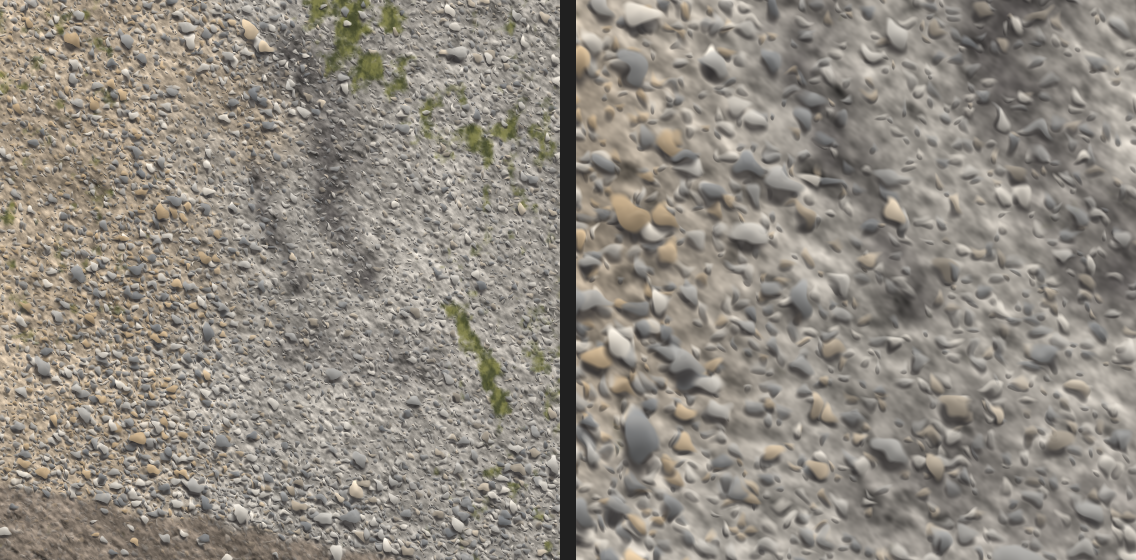
Left: the whole. Right: its middle third, enlarged.
Reproduce this texture procedurally as a Shadertoy shader.

```glsl
const vec3 GREY_SOIL = vec3(0.63, 0.61, 0.58), TAN_SOIL = vec3(0.70, 0.63, 0.54);
const vec3 BANK_SOIL = vec3(0.50, 0.455, 0.41), SHADE = vec3(0.19, 0.18, 0.18);
const vec3 PALE_STONE = vec3(0.92, 0.89, 0.84), SLATE_STONE = vec3(0.48, 0.49, 0.50);
const vec3 OCHRE_STONE = vec3(0.80, 0.66, 0.47);
const vec3 DARK_GRASS = vec3(0.25, 0.27, 0.15), LIGHT_GRASS = vec3(0.49, 0.49, 0.27);
const vec2 LIGHT_DIR = vec2(0.25, 0.97);

float hash(vec2 p) {
    vec3 q = fract(p.xyx * 0.1031);
    q += dot(q, q.yzx + 33.33);
    return fract((q.x + q.y) * q.z);
}
vec2 hash2(vec2 p) { return vec2(hash(p + 17.3), hash(p + 71.9)); }
mat2 rotation(float a) { return mat2(cos(a), sin(a), -sin(a), cos(a)); }

float noise(vec2 p) {
    vec2 i = floor(p), f = fract(p), e = vec2(0.0, 1.0);
    f = f * f * (3.0 - 2.0 * f);
    return mix(mix(hash(i), hash(i + e.yx), f.x), mix(hash(i + e), hash(i + e.yy), f.x), f.y);
}
float fbm(vec2 p) {
    float sum = 0.0, amp = 0.57;
    for (int i = 0; i < 3; i++, amp *= 0.5) {
        sum += amp * noise(p);
        p = rotation(0.25) * p * 2.03 + 9.7;
    }
    return sum;
}

// Soft capsule: 1 on the segment a-b, 0 beyond the radius
float streak(vec2 p, vec2 a, vec2 b, float radius) {
    vec2 ab = b - a;
    float t = clamp(dot(p - a, ab) / dot(ab, ab), 0.0, 1.0);
    return smoothstep(0.0, 1.0, 1.0 - length(p - a - ab * t) / radius);
}

// 1 inside the smooth bank along the lower left edge
float bankMask(vec2 p) {
    float edge = 0.115 - 0.18 * p.x + 0.008 * sin(p.x * 21.0) + 0.03 * noise(p * 22.0);
    return 1.0 - smoothstep(-0.012, 0.012, p.y - edge);
}

// How much rubble collects at a place
float rubble(vec2 p) {
    float r = 0.9 * streak(p, vec2(0.27, 0.46), vec2(0.23, 0.16), 0.27);
    r += 0.8 * streak(p, vec2(0.05, 0.17), vec2(0.66, 0.07), 0.13);
    r += 0.7 * streak(p, vec2(0.82, 0.03), vec2(0.97, 0.12), 0.16);
    r += 0.6 * streak(p, vec2(0.38, 0.97), vec2(0.47, 0.84), 0.13);
    r += 0.4 * streak(p, vec2(0.08, 0.98), vec2(0.27, 0.70), 0.16);
    return min(r, 1.0) * (1.0 - 0.9 * bankMask(p));
}

// Jittered grid of lit, lumpy stones with cast shadows
vec3 scatterStones(vec3 col, vec2 p, float cells, float loose, float piled, float strength) {
    vec2 g = p * cells;
    for (int k = 0; k < 9; k++) {
        vec2 id = floor(g) + vec2(k % 3 - 1, k / 3 - 1), key = id + cells * 3.7;
        vec2 centre = id + 0.1 + 0.8 * hash2(key), rnd = hash2(key + 31.7);
        if (hash(key + 5.1) > loose + piled * rubble(centre / cells)) continue;
        float size = mix(0.24, 0.5, rnd.x * rnd.x);
        float blur = min(0.8, 0.0017 * cells / size);
        vec2 d = (g - centre) / size;
        mat2 turn = rotation(rnd.y * 1.6 - 0.2);
        vec2 q = turn * d / vec2(1.25, 0.75);
        vec2 s = turn * (d + LIGHT_DIR * 0.75) / vec2(1.3, 0.8);
        float lump = 1.0 + 0.16 * sin(3.0 * atan(q.y, q.x + 0.0001) + rnd.x * 40.0);
        float shadow = 1.0 - smoothstep(0.5, 1.3, length(s));
        float body = 1.0 - smoothstep(1.0 - blur, 1.0 + blur, length(q) * lump);
        float warmth = step(0.78, hash(key + 13.4)) * (1.0 - 0.6 * smoothstep(0.3, 0.6, p.x));
        vec3 tint = mix(SLATE_STONE, PALE_STONE, hash(key + 8.8));
        tint = mix(tint, OCHRE_STONE, 0.7 * warmth) * (0.95 + 0.28 * dot(d, LIGHT_DIR));
        col = mix(col, SHADE, 0.85 * shadow * strength);
        col = mix(col, tint, body * strength);
    }
    return col;
}

// Broad soil colours, wheel ruts and the bank
vec3 soil(vec2 p, float drift) {
    float patches = fbm(p * 6.0);
    float warm = 1.0 - smoothstep(0.2, 0.5, p.x + 0.25 * (patches - 0.5));
    warm = max(warm, 0.9 * streak(p, vec2(0.28, 1.0), vec2(0.46, 0.77), 0.13));
    vec3 col = mix(GREY_SOIL, TAN_SOIL, 0.85 * warm) * (0.72 + 0.28 * patches + 0.28 * drift);
    vec2 w = p + vec2(0.014 * sin(p.y * 23.0), 0.0) + 0.04 * (fbm(p * 30.0) - 0.5);
    float rut = streak(w, vec2(0.54, 0.90), vec2(0.60, 0.68), 0.085);
    rut = max(rut, streak(w, vec2(0.585, 0.68), vec2(0.645, 0.51), 0.05));
    rut = max(rut, streak(w, vec2(0.455, 0.70), vec2(0.525, 0.50), 0.035));
    rut = max(rut, 0.6 * streak(w, vec2(0.54, 0.38), vec2(0.78, 0.34), 0.08));
    col = mix(col, SHADE * 1.25, rut * (0.1 + 0.85 * fbm(p * 50.0)));
    return mix(col, BANK_SOIL * (0.75 + 0.5 * drift), bankMask(p));
}

// Feathery tufts, thick in a few patches and sparse at the sides
vec3 addGrass(vec3 col, vec2 p) {
    float area = streak(p, vec2(0.56, 0.99), vec2(0.68, 0.97), 0.08);
    area = max(area, 0.9 * streak(p, vec2(0.61, 0.92), vec2(0.70, 0.87), 0.10));
    area = max(area, 0.8 * streak(p, vec2(0.80, 0.77), vec2(0.95, 0.75), 0.13));
    area = max(area, streak(p, vec2(0.82, 0.45), vec2(0.89, 0.29), 0.06));
    float left = (1.0 - smoothstep(0.15, 0.32, p.x)) * smoothstep(0.30, 0.45, p.y);
    area = max(area, 0.4 * max(left, smoothstep(0.70, 0.85, p.x)));
    float tufts = 0.6 * noise(p * vec2(46.0, 38.0)) + 0.4 * fbm(p * 90.0);
    float tone = smoothstep(0.25, 0.75, fbm(p * vec2(90.0, 65.0) + 5.0));
    float cover = smoothstep(0.8, 1.12, tufts + 0.5 * area);
    return mix(col, mix(DARK_GRASS, LIGHT_GRASS, tone), 0.88 * cover);
}

void mainImage(out vec4 fragColor, in vec2 fragCoord) {
    vec2 p = fragCoord / iResolution.xy;
    // Embossed grit and dark hollows, stretched down the slope
    mat2 slope = rotation(0.7);
    vec2 g = slope * p * vec2(62.0, 105.0);
    float relief = fbm(g) - fbm(g + slope * LIGHT_DIR * 0.5);
    float hollow = smoothstep(0.58, 0.85, fbm(g * 0.7 + 80.0));
    vec3 col = soil(p, fbm(g * 0.16));
    col *= 1.0 + 0.7 * relief + 0.5 * (fbm(g * 1.3 + 40.0) - 0.5) - 0.35 * hollow;
    // Gravel from fine to coarse, with ragged outlines
    vec2 r = p + 0.006 * (vec2(noise(p * 110.0), noise(p * 110.0 + 50.0)) - 0.5);
    float calm = 1.0 - 0.65 * bankMask(p);
    col = scatterStones(col, r, 135.0, 0.40, 0.30, 0.55 * calm);
    col = scatterStones(col, r, 88.0, 0.24, 0.50, 0.75 * calm);
    col = addGrass(col, p);
    col = scatterStones(col, r, 56.0, 0.09, 0.52, 0.88);
    col = scatterStones(col, r, 34.0, 0.02, 0.28, 0.92);
    fragColor = vec4(clamp(col, 0.0, 1.0), 1.0);
}
```
